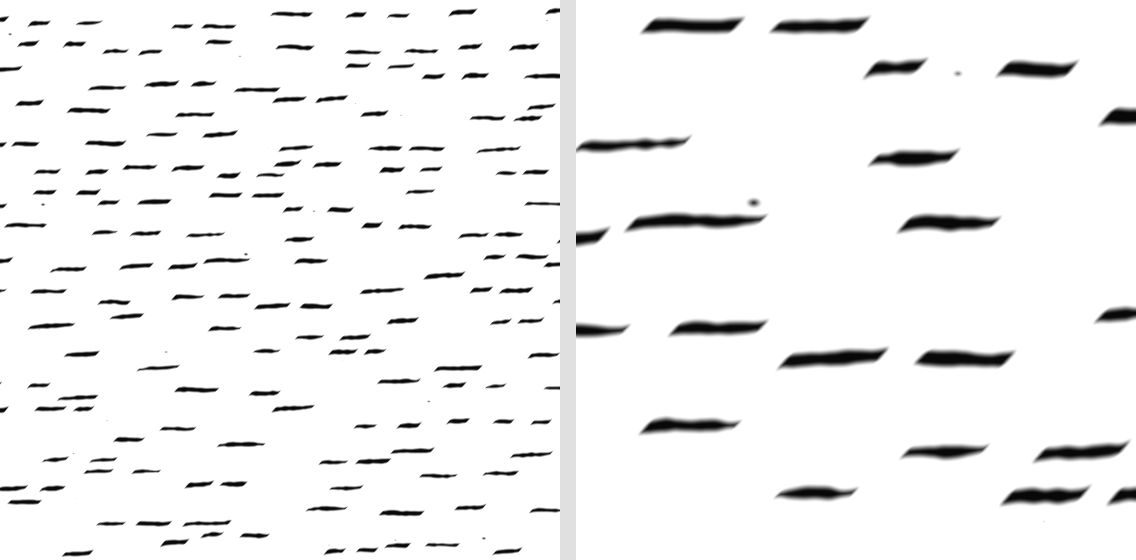
Left, the full canvas; right, a detail of the centre.
Reproduce this pattern procedurally as a Shadertoy shader.

```glsl
#define GRID vec2(6.0, 18.0)   // cells across and up the canvas
#define PAIR_SHARE 0.6         // share of cells holding two dashes
#define HALF_THICKNESS 0.0034
#define EDGE_SOFTNESS 0.0050
#define MAX_SLOPE 0.055
#define END_SLANT 1.0
#define ROUGHNESS 0.0007
#define SPECK_GRID 6.0
#define SPECK_SHARE 0.5
#define INK vec3(0.03)
#define PAPER vec3(1.0)

vec4 hash4(vec2 p) {
    vec4 h = fract(p.xyxy * vec4(0.1031, 0.1030, 0.0973, 0.1099));
    h += dot(h, h.wzxy + 33.33);
    return fract((h.xxyz + h.yzzw) * h.zywx);
}

float noise1(float x, float seed) {
    float i = floor(x);
    float f = x - i;
    f *= f * (3.0 - 2.0 * f);
    return mix(hash4(vec2(i, seed)).x, hash4(vec2(i + 1.0, seed)).x, f) * 2.0 - 1.0;
}

// Brushed dash: tilted, gently bent, with slanted and unevenly tapered ends
float dashDistance(vec2 p, float halfLength, vec2 id) {
    if (abs(p.x) > halfLength + 0.03 || abs(p.y) > 0.03) return 1.0;
    vec4 form = hash4(id + 71.0);
    vec4 tips = hash4(id + 137.0);
    float seed = floor(form.w * 900.0);

    p.y -= p.x * MAX_SLOPE * (form.x * 2.0 - 1.0);
    float u = clamp(p.x / halfLength, -1.2, 1.2);
    p.y -= 0.0011 * u * u * u + 0.0016 * (tips.z - 0.5) * u * u;
    p.y -= ROUGHNESS * noise1(p.x * 70.0 + 20.0, seed);

    float thickness = HALF_THICKNESS * mix(0.62, 1.16, sqrt(form.y));
    float taper = u < 0.0 ? tips.x : tips.y;
    thickness *= 1.0 - 0.6 * taper * taper * smoothstep(0.2, 1.0, abs(u));
    thickness += ROUGHNESS * noise1(p.x * 130.0 + 40.0, seed + 7.0);
    thickness = max(thickness, 0.0008);

    p.x -= END_SLANT * p.y;
    float corner = 0.6 * thickness;
    vec2 q = abs(p) - vec2(halfLength, thickness) + corner;
    return length(max(q, 0.0)) + min(max(q.x, q.y), 0.0) - corner;
}

// Each cell holds one long dash or a pair of shorter ones on a shared line
float cellDistance(vec2 p, vec2 cell, float rowShift) {
    vec4 place = hash4(cell + 211.0);
    vec4 size = hash4(cell + 307.0);
    vec2 center = cell + vec2(mix(0.25, 0.75, place.x), mix(0.12, 0.88, place.y));
    center.x += rowShift;
    p -= center / GRID;

    if (place.z > PAIR_SHARE)
        return dashDistance(p, mix(0.020, 0.041, size.x), cell);

    vec2 lengths = mix(vec2(0.015), vec2(0.030), size.xy);
    float gap = mix(0.014, 0.055, size.z);
    vec2 offset = 0.5 * vec2(lengths.x + lengths.y + gap, 0.004 * (size.w - 0.5));
    float left = dashDistance(p + offset, lengths.x, cell);
    float right = dashDistance(p - offset, lengths.y, cell + 503.0);
    return min(left, right);
}

// Sparse faint specks
float speckDistance(vec2 p) {
    vec2 cell = floor(p * SPECK_GRID);
    vec4 h = hash4(cell + 419.0);
    if (h.z > SPECK_SHARE) return 1.0;
    vec2 center = (cell + mix(vec2(0.1), vec2(0.9), h.xy)) / SPECK_GRID;
    return length((p - center) * vec2(0.7, 1.0)) - mix(-0.0015, 0.0015, h.w);
}

void mainImage(out vec4 fragColor, in vec2 fragCoord) {
    vec2 p = fragCoord / iResolution.y;
    float d = speckDistance(p);

    // Nearest dash among the surrounding cells
    for (int j = -1; j <= 1; j++) {
        float row = floor(p.y * GRID.y) + float(j);
        float rowShift = hash4(vec2(row + 29.0, 17.0)).x;
        float column = floor(p.x * GRID.x - rowShift);
        for (int i = -1; i <= 1; i++)
            d = min(d, cellDistance(p, vec2(column + float(i), row), rowShift));
    }

    float soft = 0.5 * max(EDGE_SOFTNESS, 1.5 / iResolution.y);
    float ink = 1.0 - smoothstep(-soft, soft, d);
    fragColor = vec4(mix(PAPER, INK, ink), 1.0);
}
```
